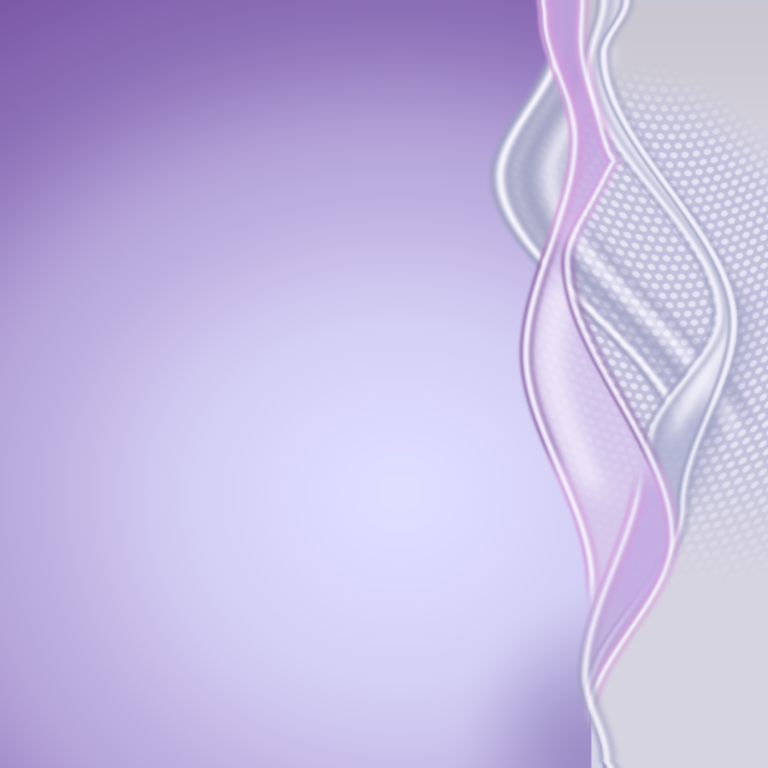
This background is drawn by a three.js fragment shader. Its source:

```glsl
// Lilac glow on the left, with twisting silver and violet ribbons over a dotted silver panel on the right.
varying vec2 vUv;

const vec3 WHITE = vec3(0.98, 0.97, 1.0);
const vec3 SILVER = vec3(0.84, 0.83, 0.88);
const vec3 STEEL = vec3(0.62, 0.63, 0.76);
const vec3 LILAC = vec3(0.84, 0.78, 0.93);
const vec3 VIOLET = vec3(0.72, 0.60, 0.86);
const vec3 PINK = vec3(0.83, 0.62, 0.86);
const vec3 PLUM = vec3(0.57, 0.42, 0.66);

float bend(float x, float target, float y, float top, float bottom) {
  return mix(target, x, smoothstep(bottom, top, y));
}

// Smooth x position of a strand at height y, through six knots from top to bottom
float strand(float y, vec3 xTop, vec3 xLow, vec3 yTop, vec3 yLow) {
  float x = bend(xTop.x, xTop.y, y, yTop.x, yTop.y);
  x = bend(x, xTop.z, y, yTop.y, yTop.z);
  x = bend(x, xLow.x, y, yTop.z, yLow.x);
  x = bend(x, xLow.y, y, yLow.x, yLow.y);
  return bend(x, xLow.z, y, yLow.y, yLow.z);
}

float rightOf(float x, float edge) {
  return smoothstep(-0.0015, 0.0015, x - edge);
}

float between(float x, float left, float right) {
  return rightOf(x, left) * (1.0 - rightOf(x, right));
}

float span(float y, float low, float high) {
  return smoothstep(low - 0.03, low + 0.03, y) * (1.0 - smoothstep(high - 0.03, high + 0.03, y));
}

float ridge(float x, float center, float width) {
  float q = (x - center) / width;
  return exp(-q * q);
}

// Bright core with a dark rim on each side
vec3 glassEdge(vec3 col, float x, float edge, float width, vec3 rim, float amount) {
  col = mix(col, rim, amount * 0.85 * ridge(x, edge - width, width * 0.65));
  col = mix(col, rim, amount * 0.60 * ridge(x, edge + 1.5 * width, width));
  return mix(col, WHITE, amount * 0.90 * ridge(x, edge + 0.2 * width, width * 0.7));
}

vec3 backdrop(vec2 p) {
  vec2 q = p - vec2(0.52, 0.36);
  float d = length(q * vec2(0.85, q.y > 0.0 ? 1.05 : 0.9));
  vec3 col = mix(vec3(0.87, 0.87, 1.0), vec3(0.83, 0.81, 0.955), smoothstep(0.0, 0.27, d));
  col = mix(col, vec3(0.72, 0.66, 0.86), smoothstep(0.2, 0.48, d));
  col = mix(col, vec3(0.55, 0.44, 0.72), smoothstep(0.43, 0.68, d));
  col = mix(col, vec3(0.48, 0.34, 0.64), smoothstep(0.62, 0.85, d));
  float corner = length((p - vec2(0.77, 0.0)) * vec2(1.0, 0.8));
  return mix(col, vec3(0.57, 0.52, 0.75), 0.8 * (1.0 - smoothstep(0.0, 0.2, corner)));
}

// Staggered dots on a warped grid
float dots(vec2 p) {
  vec2 g = vec2(p.x + 0.025 * sin(p.y * 9.0), p.y + 0.05 * sin(p.x * 9.0)) * vec2(68.0, 82.0);
  g.x += 0.5 * mod(floor(g.y), 2.0);
  return 1.0 - smoothstep(0.2, 0.46, length(fract(g) - 0.5));
}

vec3 silverPanel(vec2 p) {
  vec3 col = mix(SILVER, vec3(0.79, 0.78, 0.82), smoothstep(0.75, 1.0, p.y));
  float arc = 0.93 - 2.8 * pow(max(p.x - 0.82, 0.0), 2.0);
  float mesh = smoothstep(0.22, 0.46, p.y) * (1.0 - smoothstep(arc - 0.12, arc, p.y));
  vec3 net = mix(vec3(0.75, 0.74, 0.86), vec3(0.90, 0.90, 0.96), dots(p));
  return mix(col, net, mesh * 0.85);
}

void main() {
  float x = vUv.x;
  float y = vUv.y;

  // Strand positions at this height
  float wing = strand(y, vec3(0.73, 0.72, 0.642), vec3(0.88, 0.88, 0.88), vec3(1.0, 0.95, 0.77), vec3(0.42, 0.2, 0.0));
  float outer = strand(y, vec3(0.82, 0.79, 0.96), vec3(0.893, 0.77, 0.785), vec3(1.0, 0.93, 0.58), vec3(0.34, 0.09, 0.0));
  float inner = strand(y, vec3(0.785, 0.765, 0.935), vec3(0.845, 0.872, 0.77), vec3(1.0, 0.91, 0.59), vec3(0.42, 0.29, 0.08));
  float pinkLeft = strand(y, vec3(0.706, 0.708, 0.748), vec3(0.684, 0.77, 0.80), vec3(1.0, 0.98, 0.82), vec3(0.54, 0.24, 0.0));
  float pinkRight = strand(y, vec3(0.757, 0.755, 0.786), vec3(0.738, 0.874, 0.765), vec3(1.0, 0.95, 0.79), vec3(0.66, 0.30, 0.06));
  pinkRight += 0.012 * exp(-abs(y - 0.79) * 60.0);
  float tail = strand(y, vec3(0.83, 0.83, 0.83), vec3(0.757, 0.785, 0.79), vec3(1.0, 0.6, 0.40), vec3(0.12, 0.01, 0.0));

  // Glow and dotted panel
  float body = rightOf(x, min(min(wing, pinkLeft), tail));
  vec3 col = mix(backdrop(vUv), silverPanel(vUv), body);

  // Silver wing and its folds
  float wingSpan = span(y, 0.44, 0.93);
  col = mix(col, vec3(0.74, 0.74, 0.83), 0.85 * between(x, wing, pinkLeft) * span(y, 0.62, 0.96));
  col = mix(col, STEEL, 0.75 * wingSpan * ridge(x, wing + 0.045, 0.014));
  col = mix(col, WHITE, 0.55 * wingSpan * ridge(x, wing + 0.075, 0.012));
  col = mix(col, STEEL, 0.50 * span(y, 0.46, 0.70) * ridge(x, wing + 0.1, 0.01));
  col = glassEdge(col, x, wing + 0.008, 0.008, STEEL, wingSpan);

  // Right silver ribbon with its soft shadow
  col = mix(col, STEEL, 0.40 * rightOf(x, outer) * ridge(x, outer, 0.025) * span(y, 0.35, 0.62));
  float ribbon = between(x, inner, outer);
  col = mix(col, mix(vec3(0.86, 0.86, 0.92), vec3(0.70, 0.71, 0.83), span(y, 0.26, 0.47)), ribbon * 0.9);
  col = mix(col, WHITE, 0.6 * ribbon * ridge(x, mix(inner, outer, 0.45), 0.012) * span(y, 0.44, 0.95));
  col = glassEdge(col, x, inner, 0.006, STEEL, 0.75 * span(y, 0.41, 1.1));
  col = glassEdge(col, x, outer - 0.005, 0.005, STEEL, 0.85 * span(y, 0.08, 1.1));

  // Violet ribbon above, lilac sail below
  float sail = between(x, pinkLeft, pinkRight);
  col = mix(col, mix(LILAC, VIOLET, smoothstep(0.6, 0.95, y)), 0.85 * sail * smoothstep(0.15, 0.25, y));
  col = mix(col, WHITE, 0.55 * sail * ridge(x, pinkLeft + 0.035, 0.022) * span(y, 0.36, 0.64));
  col = mix(col, VIOLET, 0.55 * between(x, tail, pinkRight) * span(y, 0.12, 0.38));
  col = mix(col, PINK, 0.4 * sail * ridge(x, pinkLeft, 0.025) * span(y, 0.7, 1.1));

  // Bright strand edges
  vec3 rim = mix(PINK, PLUM, span(y, 0.40, 0.68));
  col = glassEdge(col, x, pinkRight, 0.005, rim, 0.85 * span(y, 0.08, 1.1));
  col = glassEdge(col, x, pinkLeft, 0.005, rim, 0.9 * span(y, 0.23, 1.1));
  col = glassEdge(col, x, tail + 0.004, 0.006, mix(STEEL, PINK, smoothstep(0.1, 0.3, y)), 0.8 * span(y, -0.1, 0.37));

  gl_FragColor = vec4(col, 1.0);
}
```
